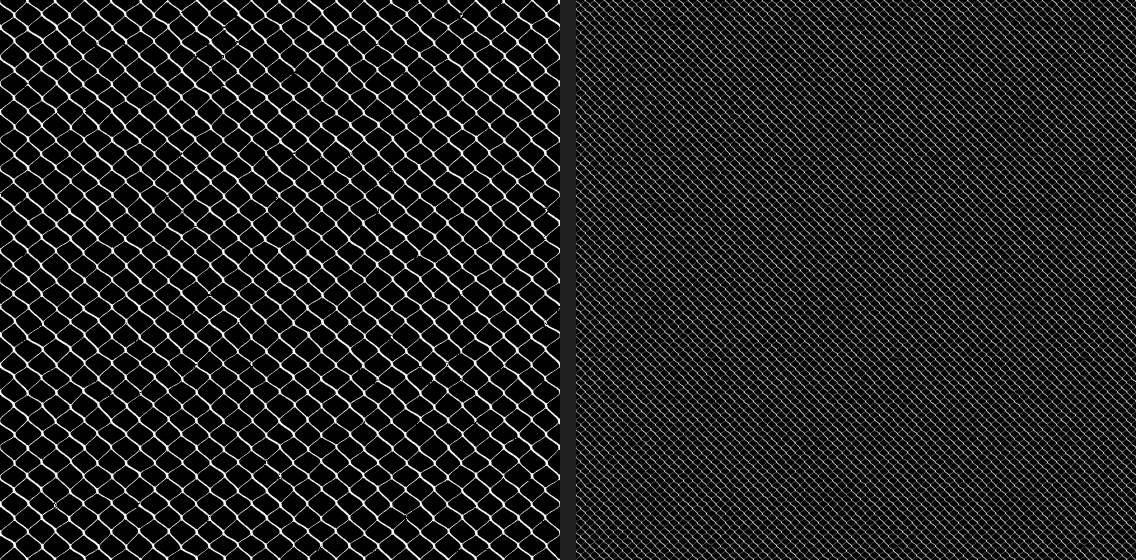
Left: one tile. Right: repeated 3 by 3.
This pattern is drawn by a Shadertoy shader. Its source:

```glsl
// Seamless white chicken-wire mesh on black: heavy and fine strands, bent joints, small chips.

const float LATTICE = 40.0; // half-cells per side: 20 by 20 full repeats

vec2 hash2(vec2 p) {
    vec3 a = fract(p.xyx * vec3(0.1031, 0.1030, 0.0973));
    a += dot(a, a.yzx + 33.33);
    return fract((a.xx + a.yz) * a.zy);
}

// Value noise that wraps after a whole number of periods
float wrapNoise(vec2 p, float period) {
    vec2 i = floor(p), f = fract(p);
    f = f * f * (3.0 - 2.0 * f);
    float a = hash2(mod(i, period)).x;
    float b = hash2(mod(i + vec2(1, 0), period)).x;
    float c = hash2(mod(i + vec2(0, 1), period)).x;
    float d = hash2(mod(i + vec2(1, 1), period)).x;
    return mix(mix(a, b, f.x), mix(c, d, f.x), f.y);
}

float segmentDistance(vec2 p, vec2 a, vec2 b) {
    vec2 pa = p - a, ba = b - a;
    return length(pa - ba * clamp(dot(pa, ba) / dot(ba, ba), 0.0, 1.0));
}

// Joint centre with slight displacement
vec2 jointPosition(vec2 id) {
    return id + (hash2(mod(id, LATTICE)) - 0.5) * vec2(0.13, 0.2);
}

// Strand with a nearly straight middle that turns upright at both joints
float strandDistance(vec2 p, vec2 top, vec2 bottom, float radius) {
    vec2 c1 = top + vec2(0.03, -0.33), c2 = bottom + vec2(-0.03, 0.33);
    c1.x = top.x + 0.03 * sign(bottom.x - top.x);
    c2.x = bottom.x - 0.03 * sign(bottom.x - top.x);
    vec2 previous = top;
    float d = 1e3;
    for (int n = 1; n <= 7; n++) {
        float t = float(n) / 7.0, s = 1.0 - t;
        vec2 point = s * s * s * top + 3.0 * s * s * t * c1
                   + 3.0 * s * t * t * c2 + t * t * t * bottom;
        float taper = 0.9 + 0.2 * abs(2.0 * t - 1.0);
        d = min(d, segmentDistance(p, previous, point) - radius * taper);
        previous = point;
    }
    return d;
}

void mainImage(out vec4 fragColor, in vec2 fragCoord) {
    vec2 p = fragCoord / iResolution.xy * LATTICE;
    float pixel = LATTICE / iResolution.y;
    vec2 base = floor(p);
    float wire = 1e3, wear = 0.0;

    for (int y = 0; y <= 2; y++)
    for (int x = -1; x <= 2; x++) {
        vec2 id = base + vec2(x, y);
        if (mod(id.x + id.y, 2.0) > 0.5) continue; // staggered rows
        vec2 joint = jointPosition(id);
        vec2 rnd = hash2(mod(id, LATTICE) + 71.0);

        // Heavy strand falls to the right, fine strand to the left
        wire = min(wire, strandDistance(p, joint, jointPosition(id + vec2(1, -1)),
                                        mix(0.042, 0.07, rnd.x)));
        wire = min(wire, strandDistance(p, joint, jointPosition(id - 1.0),
                                        mix(0.018, 0.028, rnd.y)));

        // Thickened twist at the joint
        vec2 twist = vec2(0.02, -0.13);
        wire = min(wire, segmentDistance(p, joint - twist, joint + twist)
                         - mix(0.07, 0.095, rnd.y));

        // Some joints and their neighbouring wire are chipped
        vec2 chip = hash2(mod(id, LATTICE) + 137.0);
        vec2 centre = joint + vec2(-0.35 * chip.y, -0.2 * chip.y - 0.05);
        wear = max(wear, step(chip.x, 0.13) * (1.0 - smoothstep(0.15, 0.38, length(p - centre))));
    }

    // Rough edges everywhere, fine pits in the chipped spots
    wire += 0.02 * (wrapNoise(p * 6.0, LATTICE * 6.0) - 0.5);
    float grain = wrapNoise(p * 15.0, LATTICE * 15.0);
    float pits = wear * smoothstep(0.58, 0.68, grain);

    // Loose specks lie close beside the chipped wire
    float specks = wear * smoothstep(0.8, 0.86, wrapNoise(p * 14.0 + 5.0, LATTICE * 14.0))
                 * (1.0 - smoothstep(0.06, 0.12, wire));

    float coverage = clamp(0.5 - wire / pixel, 0.0, 1.0) * (1.0 - pits);
    fragColor = vec4(vec3(0.98 * max(coverage, 0.7 * specks)), 1.0);
}
```
